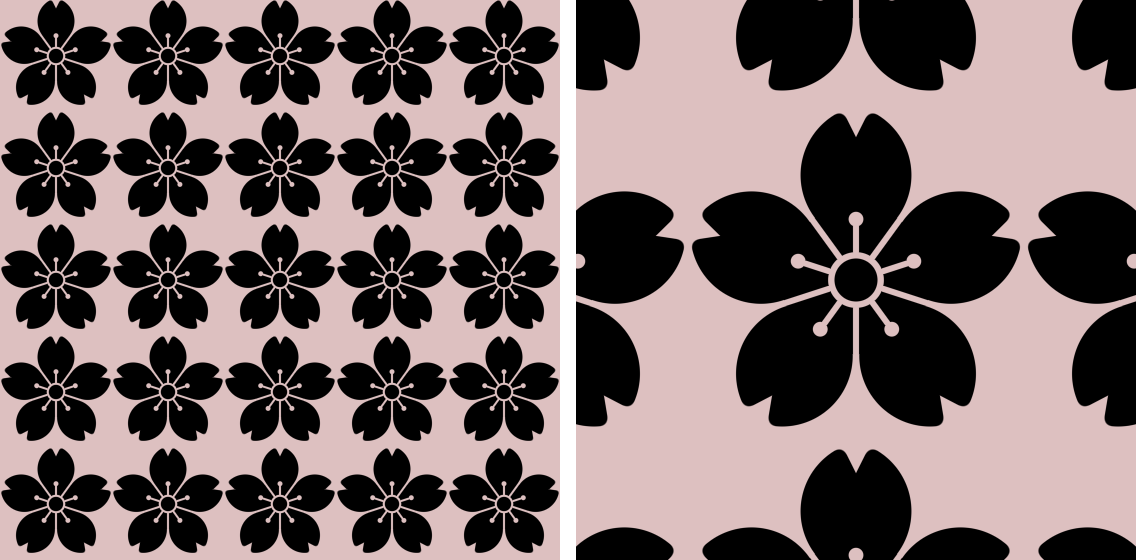
Left: the whole. Right: its middle third, enlarged.
A WebGL 2 fragment shader for this pattern:

```glsl
#version 300 es
precision highp float;

uniform vec2 u_resolution;
out vec4 fragColor;

const float REPEATS = 5.0;
const float PETALS = 5.0;
const float TAU = 6.2831853;
const vec3 PINK = vec3(0.867, 0.753, 0.753);
const vec3 BLACK = vec3(0.0);

// Intersection of two shapes with a rounded corner of size k
float smoothMax(float a, float b, float k) {
    float h = max(k - abs(a - b), 0.0) / k;
    return max(a, b) + 0.25 * k * h * h;
}

float segmentDistance(vec2 p, vec2 a, vec2 b) {
    vec2 ab = b - a;
    float t = clamp(dot(p - a, ab) / dot(ab, ab), 0.0, 1.0);
    return length(p - a - t * ab);
}

// Rotates p into the sector around the +y axis, for n equal sectors
vec2 foldSectors(vec2 p, float n) {
    float sector = TAU / n;
    float angle = atan(p.x, p.y);
    angle -= sector * floor(angle / sector + 0.5);
    return length(p) * vec2(sin(angle), cos(angle));
}

// Notched petal along +y: straight base, bulging side, split tip
float petalDistance(vec2 p, float halfAngle, float halfGap) {
    p.x = abs(p.x);
    float wedge = dot(p, vec2(cos(halfAngle), -sin(halfAngle))) + halfGap;
    float bulge = length(p - vec2(-0.045, 0.312)) - 0.21;
    float side = p.y > 0.185 ? max(wedge, bulge) : wedge;
    float notch = dot(p - vec2(0.0, 0.425), normalize(vec2(-2.0, 1.0)));
    return smoothMax(side, notch, 0.03);
}

// Thin stem with a round anther at its end
float stamenDistance(vec2 p, float reach, float halfWidth, float antherRadius) {
    vec2 tip = vec2(0.0, reach);
    float stem = segmentDistance(p, vec2(0.0), tip) - halfWidth;
    return min(stem, length(p - tip) - antherRadius);
}

float blossomDistance(vec2 p) {
    float radius = length(p);
    vec2 q = foldSectors(p, PETALS);
    float petal = petalDistance(q, 0.5 * TAU / PETALS, 0.009);
    float stamen = stamenDistance(q, 0.181, 0.009, 0.022);
    float outside = max(max(petal, -stamen), 0.083 - radius);
    return min(outside, radius - 0.064);
}

void main() {
    vec2 uv = gl_FragCoord.xy / u_resolution;
    vec2 cell = fract(uv * REPEATS) - 0.5;

    // Edge softness of about one pixel, in cell units
    float softness = 0.7 * REPEATS / min(u_resolution.x, u_resolution.y);
    float background = smoothstep(-softness, softness, blossomDistance(cell));

    fragColor = vec4(mix(BLACK, PINK, background), 1.0);
}
```
